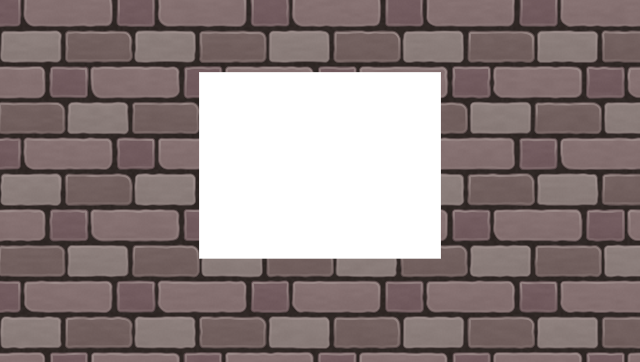
Write a WebGL 1 fragment shader that draws this pattern.

```glsl
precision highp float;
// A wall of rounded, bevelled bricks with a blank white panel in the middle.
// Courses alternate long/short and light/dark bricks, shifting half a period
// every second course; each brick is a rounded box distance with a lit rim.
uniform vec2 u_resolution;

#define GRID vec2(768.0, 436.0)
#define PERIOD 161.0
#define COURSE 43.05
#define FIRST_COURSE_Y 13.0
#define HALF_HEIGHT 19.3
#define WOBBLE 1.3
#define GRAIN 0.022
#define PANEL_MIN vec2(239.0, 87.0)
#define PANEL_MAX vec2(529.0, 311.5)

const vec3 MORTAR = vec3(0.18, 0.15, 0.14);
const vec3 LONG_BRICK = vec3(0.515, 0.435, 0.435);
const vec3 SHORT_BRICK = vec3(0.445, 0.355, 0.368);
const vec3 LIGHT_BRICK = vec3(0.54, 0.487, 0.475);
const vec3 DARK_BRICK = vec3(0.442, 0.372, 0.365);
const vec3 RIM_LIGHT = vec3(0.63, 0.57, 0.56);
const vec3 RIM_SHADE = vec3(0.29, 0.24, 0.24);

float hash(vec2 p) {
  p = fract(p * vec2(0.1031, 0.1137));
  p += dot(p, p.yx + 33.3);
  return fract((p.x + p.y) * p.x * 7.3);
}

float noise(vec2 p) {
  vec2 i = floor(p), f = fract(p);
  f = f * f * (3.0 - 2.0 * f);
  return mix(mix(hash(i), hash(i + vec2(1.0, 0.0)), f.x),
             mix(hash(i + vec2(0.0, 1.0)), hash(i + 1.0), f.x), f.y);
}

// Signed distance to a box; radii run top-left, top-right, bottom-left, bottom-right.
float roundedBox(vec2 p, vec2 halfSize, vec4 radii) {
  vec2 side = p.x < 0.0 ? radii.xz : radii.yw;
  float r = p.y < 0.0 ? side.x : side.y;
  vec2 q = abs(p) - halfSize + r;
  return length(max(q, 0.0)) + min(max(q.x, q.y), 0.0) - r;
}

void main() {
  vec2 uv = gl_FragCoord.xy / u_resolution;
  vec2 p = vec2(uv.x, 1.0 - uv.y) * GRID;
  float pixel = GRID.x / u_resolution.x;

  // Course and position within its repeating pair of bricks.
  float row = floor((p.y - FIRST_COURSE_Y) / COURSE + 0.5);
  float shift = 0.5 * PERIOD * mod(floor(row * 0.5), 2.0);
  bool plainCourse = mod(row, 2.0) > 0.5;
  float x = mod(p.x - shift - (plainCourse ? -1.5 : 26.0), PERIOD);
  float y = p.y - FIRST_COURSE_Y - row * COURSE;

  // Brick kind: centre, half width, corner radii and colour.
  float centre, halfWidth;
  vec4 radii;
  vec3 base;
  if (plainCourse) {
    bool light = x < 77.5;
    centre = light ? 38.7 : 120.0;
    halfWidth = light ? 36.8 : 40.6;
    radii = light ? vec4(6.0, 7.0, 5.0, 6.0) : vec4(5.0, 11.0, 5.0, 7.0);
    base = light ? LIGHT_BRICK : DARK_BRICK;
  } else {
    bool stretcher = x < 111.7;
    centre = stretcher ? 55.7 : 137.2;
    halfWidth = stretcher ? 53.4 : 23.3;
    radii = stretcher ? vec4(5.0, 8.0, 13.0, 9.0) : vec4(4.0, 4.0, 5.0, 5.0);
    base = stretcher ? LONG_BRICK : SHORT_BRICK;
  }
  vec2 local = vec2(x - centre, y);
  vec2 halfSize = vec2(halfWidth, HALF_HEIGHT);
  float d = roundedBox(local, halfSize, radii);
  d += WOBBLE * (noise(p * 0.12) - 0.5);

  // Faint streaks and a soft top-to-bottom falloff on the face.
  float streaks = noise(p * vec2(0.07, 0.22)) + 0.5 * noise(p * 0.6) - 0.75;
  vec3 brick = base + GRAIN * streaks - 0.012 * y / HALF_HEIGHT;

  // Lit rim on the upper side, weaker below, closed by a dark outline.
  float lit = mix(0.25, 0.7, smoothstep(14.0, -16.0, y));
  lit *= 0.55 + 0.6 * noise(p * 0.09 + 17.0);
  float rim = 1.0 - smoothstep(0.4, 2.0, abs(d + 2.6));
  brick = mix(brick, RIM_LIGHT, rim * lit);
  brick = mix(brick, RIM_SHADE, 0.8 * smoothstep(-1.9, -0.2, d));

  vec3 mortar = MORTAR + 0.03 * (noise(p * 0.35) - 0.5);
  vec3 color = mix(brick, mortar, smoothstep(-0.5 * pixel, 0.5 * pixel, d));

  // Blank panel.
  vec2 panelHalf = 0.5 * (PANEL_MAX - PANEL_MIN);
  float panel = roundedBox(p - PANEL_MIN - panelHalf, panelHalf, vec4(0.0));
  color = mix(vec3(1.0), color, smoothstep(-0.5 * pixel, 0.5 * pixel, panel));
  gl_FragColor = vec4(color, 1.0);
}
```
